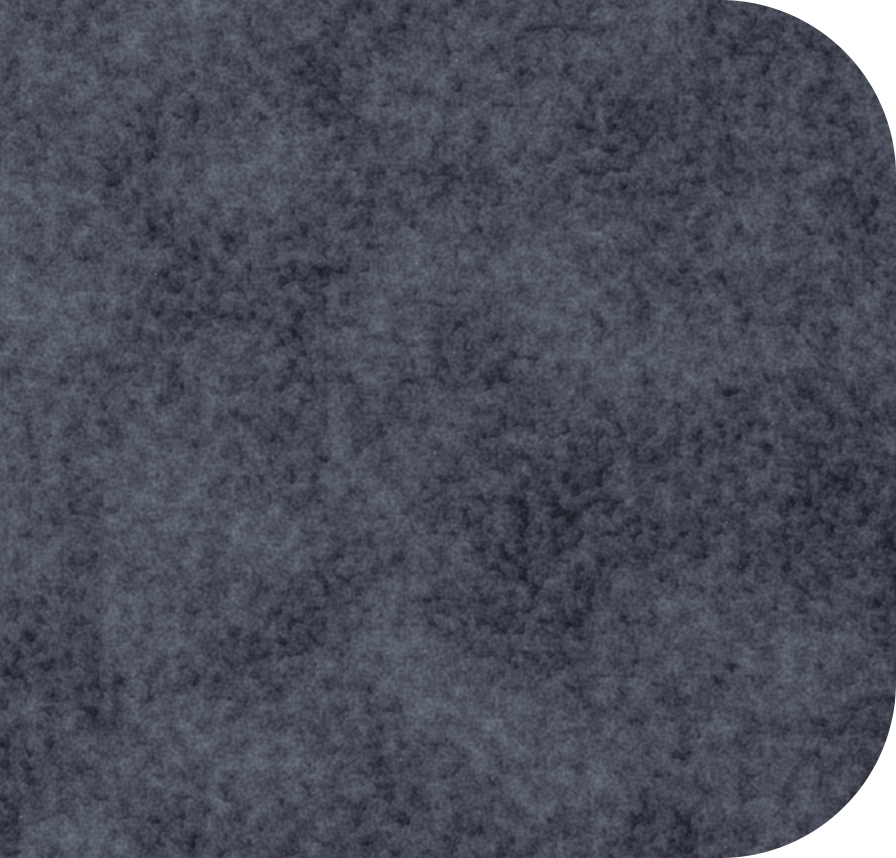
This texture is drawn by a Shadertoy shader. Its source:

```glsl
const vec3 DARK_SLATE = vec3(0.170, 0.180, 0.222);
const vec3 LIGHT_SLATE = vec3(0.360, 0.380, 0.432);
const vec3 BACKDROP = vec3(1.0);
const float CORNER_RADIUS = 0.205;

// Feature frequencies, in cycles per canvas height
const float CLOUD_FREQ = 4.5;
const float MOTTLE_FREQ = 42.0;
const float FLECK_FREQ = 78.0;
const float GRAIN_FREQ = 215.0;
const float GLINT_FREQ = 48.0;

// Contrast of each layer, where 1 spans dark to light slate
const float BASE_TONE = 0.60;
const float CLOUD_GAIN = 0.34;
const float MOTTLE_GAIN = 0.48;
const float FLECK_GAIN = 0.36;
const float GRAIN_GAIN = 0.42;
const float GLINT_GAIN = 0.75;
const float SIDE_SHADE = 0.16;
const float GLINT_RADIUS = 0.09;

// Integer hash giving two values in 0..1
vec2 hash2(vec2 cell) {
    uvec2 v = uvec2(ivec2(cell) + 32768);
    v = v * 1664525u + 1013904223u;
    v.x += v.y * 1664525u;
    v.y += v.x * 1664525u;
    v ^= v >> 16u;
    v.x += v.y * 1664525u;
    v.y += v.x * 1664525u;
    v ^= v >> 16u;
    return vec2(v & 0xffffu) / 65535.0;
}

float cornerSlope(vec2 cell, vec2 offset) {
    float angle = 6.28318 * hash2(cell).x;
    return dot(vec2(cos(angle), sin(angle)), offset);
}

float gradientNoise(vec2 p) {
    vec2 i = floor(p), f = p - i;
    vec2 u = f * f * f * (f * (f * 6.0 - 15.0) + 10.0);
    vec2 e = vec2(0.0, 1.0);
    float low = mix(cornerSlope(i, f), cornerSlope(i + e.yx, f - e.yx), u.x);
    float high = mix(cornerSlope(i + e.xy, f - e.xy), cornerSlope(i + e.yy, f - e.yy), u.x);
    return mix(low, high, u.y);
}

// Three rotated octaves
float fbm(vec2 p) {
    const mat2 TURN = mat2(0.8, 0.6, -0.6, 0.8);
    float sum = 0.0, amp = 1.0;
    for (int k = 0; k < 3; k++) {
        sum += amp * gradientNoise(p);
        p = TURN * p * 2.1 + 17.3;
        amp *= 0.7;
    }
    return sum;
}

// Sparse bright mineral points, one candidate per cell
float glints(vec2 p) {
    vec2 cell = floor(p);
    vec2 center = 0.2 + 0.6 * hash2(cell + 311.0);
    float strength = pow(hash2(cell + 907.0).x, 7.0);
    return strength * smoothstep(GLINT_RADIUS, 0.0, length(p - cell - center));
}

// Signed distance to a slab rounded at its two right corners
float slabDistance(vec2 p, float aspect) {
    vec2 q = vec2(p.x - aspect, abs(p.y - 0.5) - 0.5) + CORNER_RADIUS;
    return length(max(q, 0.0)) - CORNER_RADIUS;
}

void mainImage(out vec4 fragColor, in vec2 fragCoord) {
    float pixel = 1.0 / iResolution.y;
    vec2 p = fragCoord * pixel;
    float aspect = iResolution.x * pixel;

    // Broad clouds, darker toward the lower right
    float clouds = fbm(p * CLOUD_FREQ + 5.7);
    float shade = SIDE_SHADE * (p.x / aspect - 0.5 + 0.4 * (0.5 - p.y));

    // Fine mottling, with dark flecks gathering in the dark clouds
    float mottle = fbm(p * MOTTLE_FREQ + 31.0);
    vec2 warp = vec2(mottle, -mottle) * 0.4;
    float fleckField = gradientNoise(p * FLECK_FREQ + warp + 73.0);
    float flecks = smoothstep(0.12, 0.5, fleckField - 0.3 * clouds + 0.5 * shade);
    float grain = gradientNoise(p * GRAIN_FREQ + 11.0);

    float tone = BASE_TONE - shade + CLOUD_GAIN * clouds + MOTTLE_GAIN * mottle
               - FLECK_GAIN * flecks + GRAIN_GAIN * grain
               + GLINT_GAIN * glints(p * GLINT_FREQ);
    vec3 slate = mix(DARK_SLATE, LIGHT_SLATE, clamp(tone, -0.3, 1.6));

    float outside = clamp(slabDistance(p, aspect) / pixel + 0.5, 0.0, 1.0);
    fragColor = vec4(mix(slate, BACKDROP, outside), 1.0);
}
```
